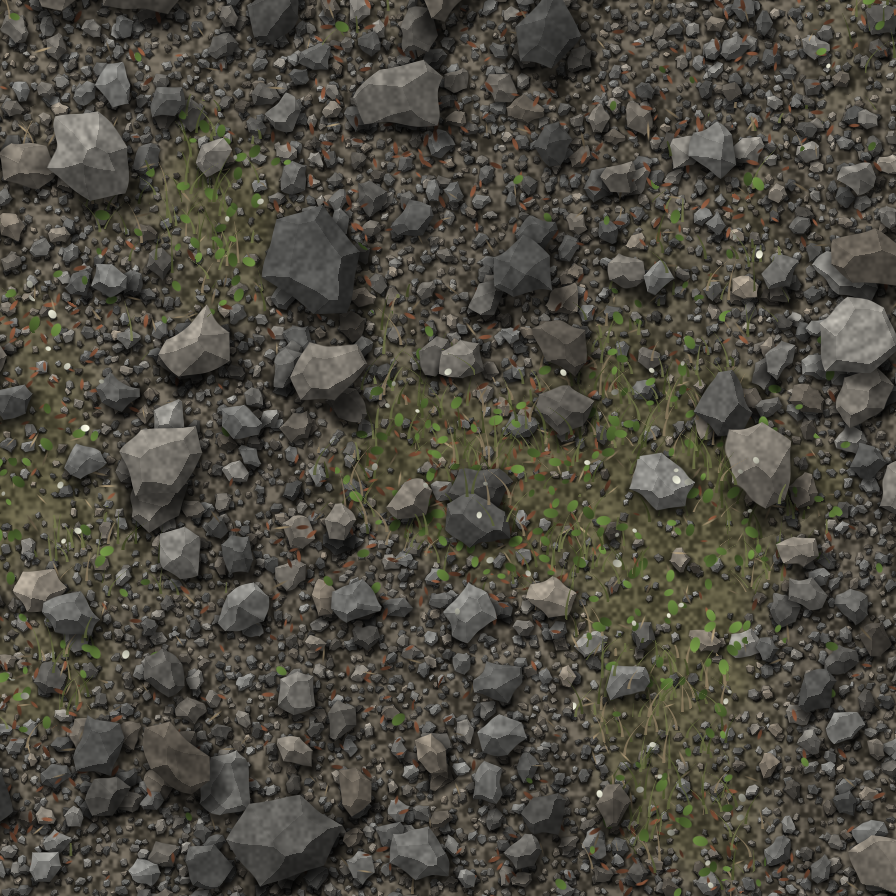
This texture is drawn by a WebGL 1 fragment shader. Its source:

```glsl
precision highp float;
// Stony hillside: soil, gravel and broken rocks with patches of grass, leaves and dry litter.
// Each rock is a convex solid cut by random planes and lit by facet; sizes are stacked small to
// large. Plants are curved blades and ellipses strewn on jittered grids where greenery is high.
uniform vec2 u_resolution;

const float TAU = 6.2831853;
const vec3 SOIL_DARK = vec3(0.19, 0.175, 0.145);
const vec3 SOIL_LIGHT = vec3(0.45, 0.42, 0.37);
const vec3 MOSS = vec3(0.31, 0.30, 0.19);
const vec3 GRASS_DARK = vec3(0.22, 0.25, 0.12);
const vec3 GRASS_LIGHT = vec3(0.44, 0.46, 0.29);
const vec3 STRAW = vec3(0.52, 0.46, 0.36);
const vec3 LEAF = vec3(0.33, 0.43, 0.20);
const vec3 RUST = vec3(0.43, 0.27, 0.19);
const vec3 PETAL = vec3(0.72, 0.72, 0.66);

// Random values and noise
vec3 hash3(vec2 p) {
  vec3 q = fract(p.xyx * vec3(0.1031, 0.1030, 0.0973));
  q += dot(q, q.yxz + 33.33);
  return fract((q.xxy + q.yzz) * q.zyx);
}
float noise(vec2 p) {
  vec2 i = floor(p), f = fract(p);
  f = f * f * (3.0 - 2.0 * f);
  return mix(mix(hash3(i).x, hash3(i + vec2(1.0, 0.0)).x, f.x),
             mix(hash3(i + vec2(0.0, 1.0)).x, hash3(i + 1.0).x, f.x), f.y);
}
float fbm(vec2 p) {
  float sum = 0.0, weight = 0.5;
  for (int k = 0; k < 4; k++) {
    sum += weight * noise(p);
    p = mat2(1.6, 1.2, -1.2, 1.6) * p + 7.3;
    weight *= 0.5;
  }
  return sum / 0.9375;
}
vec2 direction(float angle) { return vec2(cos(angle), sin(angle)); }

// Share of plants, strongest in a band below the middle
float greenery(vec2 p) {
  float band = 1.0 - smoothstep(0.0, 0.38, abs(p.y - 0.4));
  return smoothstep(0.5, 0.76, fbm(p * 4.0 + 3.0) + 0.14 * band);
}

// Outline distance in x, facet light in y
vec2 rockShape(vec2 q, float radius, vec2 key) {
  vec3 r = hash3(key + 41.0);
  vec2 tilt = (r.xy - 0.5) * 0.9;
  vec2 normal = -tilt;
  float height = radius * mix(0.25, 0.6, r.z) + dot(q, tilt);
  float edge = -10.0;
  for (int k = 0; k < 6; k++) {
    vec3 cut = hash3(key + float(k) * 13.0 + 71.0);
    float angle = (float(k) + 0.5 * cut.x) * TAU / 6.0 + r.z * 5.0;
    vec2 dir = direction(angle);
    float squash = mix(1.0, 0.68, abs(cos(angle - r.x * TAU)));
    float d = dot(q, dir) - radius * squash * mix(0.78, 1.05, cut.y);
    float steep = mix(0.5, 1.9, cut.z);
    edge = max(edge, d);
    if (-d * steep < height) { height = -d * steep; normal = dir * steep; }
  }
  float light = dot(normalize(vec3(normal, 1.0)), vec3(-0.3, 0.64, 0.70));
  return vec2(edge, light);
}

// One size of stones, laid row by row so that lower ones overlap
vec3 rocks(vec3 color, vec2 uv, float scale, float cover, float px, float seed) {
  vec2 rough = vec2(noise(uv * scale * 4.0), noise(uv * scale * 4.0 + 31.0)) - 0.5;
  vec2 g = uv * scale + rough * 0.09;
  float grain = 0.6 * noise(uv * 240.0 + seed) + 0.4 * fbm(uv * 55.0);
  for (int j = 0; j < 3; j++) for (int i = 0; i < 3; i++) {
    vec2 id = floor(g) + vec2(float(i) - 1.0, 1.0 - float(j));
    vec2 key = id + seed * 17.0;
    vec3 r = hash3(key), tone = hash3(key + 5.0);
    vec2 centre = id + 0.5 + 0.7 * (r.xy - 0.5);
    vec2 q = g - centre;
    float radius = mix(0.33, 0.6, r.z * r.z);
    if (length(q) > radius * 1.6) continue;
    if (tone.x > cover * (1.0 - 0.75 * greenery(centre / scale))) continue;
    vec2 shape = rockShape(q, radius, key);
    float shadow = shape.x + 0.11 * dot(q / radius, vec2(-0.35, 0.8));
    color *= mix(0.36, 1.0, smoothstep(-0.06, 0.15, shadow));
    vec2 along = direction(r.x * TAU);
    float strata = noise(vec2(dot(uv, along) * 35.0, dot(uv, vec2(-along.y, along.x)) * 130.0));
    vec3 tint = mix(vec3(0.99, 0.99, 0.965), vec3(1.07, 0.99, 0.88), tone.z * tone.z);
    vec3 stone = tint * mix(0.29, 0.53, tone.y) * (0.46 + 0.66 * max(shape.y, 0.0));
    stone *= 0.66 + 0.42 * grain + 0.28 * strata;
    float aa = px * scale;
    color = mix(color, stone, 1.0 - smoothstep(-aa, aa, shape.x));
  }
  return color;
}

// Scattered ellipses: leaves, litter and flowers
vec3 flecks(vec3 color, vec3 tint, vec2 uv, float scale, float amount, float slim, float px, float seed) {
  vec2 g = uv * scale;
  for (int j = -1; j <= 1; j++) for (int i = -1; i <= 1; i++) {
    vec2 id = floor(g) + vec2(float(i), float(j));
    vec3 r = hash3(id + seed * 19.0), s = hash3(id + seed * 19.0 + 7.0);
    vec2 q = g - id - r.xy, dir = direction(r.z * TAU);
    q = vec2(dot(q, dir), dot(q, vec2(-dir.y, dir.x)) / slim);
    float size = mix(0.22, 0.5, s.y), aa = px * scale / slim;
    float mask = (1.0 - smoothstep(-aa, aa, length(q) - size)) * step(s.x, amount);
    color = mix(color, tint * (0.65 + 0.6 * s.z + 0.25 * q.x), mask);
  }
  return color;
}

// Curved blades rising from jittered roots
vec3 blades(vec3 color, vec2 uv, float scale, float amount, float px, float seed) {
  vec2 g = uv * scale;
  for (int j = -1; j <= 0; j++) for (int i = -1; i <= 1; i++) {
    vec2 id = floor(g) + vec2(float(i), float(j));
    vec3 r = hash3(id + seed * 23.0), s = hash3(id + seed * 23.0 + 9.0);
    vec2 q = g - id - r.xy;
    float t = q.y / mix(0.45, 1.0, r.z);
    float d = abs(q.x - (s.x - 0.5) * 1.3 * t * t) - 0.034 * (1.0 - t);
    float aa = px * scale;
    float mask = (1.0 - smoothstep(-aa, aa, d)) * step(0.0, t) * step(t, 1.0) * step(s.y, amount);
    vec3 tint = mix(mix(GRASS_DARK, GRASS_LIGHT, s.z), STRAW, step(0.8, fract(s.z * 7.0)));
    color = mix(color, tint, mask * 0.85);
  }
  return color;
}

void main() {
  float px = 0.7 / min(u_resolution.x, u_resolution.y);
  vec2 uv = gl_FragCoord.xy / min(u_resolution.x, u_resolution.y);
  float green = greenery(uv);
  float clump = green * smoothstep(0.3, 0.65, noise(uv * 13.0 + 4.0));
  float litter = smoothstep(0.6, 0.8, noise(uv * 5.0 + 22.0)) * (0.3 + 0.7 * green);

  // Soil and gravel
  float crumbs = 0.5 * fbm(uv * 45.0) + 0.5 * noise(uv * 210.0);
  vec3 color = mix(SOIL_DARK, SOIL_LIGHT, smoothstep(0.2, 0.8, crumbs));
  color = mix(color, MOSS * (0.5 + crumbs), green * 0.6);
  color = rocks(color, uv, 88.0, 0.75, px, 1.0);
  color = rocks(color, uv, 47.0, 0.55, px, 2.0);
  color = rocks(color, uv, 26.0, 0.45, px, 3.0);

  // Low plants and litter
  color = flecks(color, RUST, uv, 70.0, 0.05 + 0.6 * litter, 0.35, px, 4.0);
  color = flecks(color, STRAW, uv, 60.0, 0.04 + 0.15 * green, 0.16, px, 5.0);
  for (int k = 0; k < 9; k++)
    color = blades(color, uv, 21.0, clump, px, 6.0 + float(k));
  color = flecks(color, LEAF, uv, 58.0, 0.015 + 0.33 * green, 0.65, px, 16.0);

  // Large rocks, then plants in front
  color = rocks(color, uv, 14.0, 0.42, px, 17.0);
  color = rocks(color, uv, 7.5, 0.3, px, 18.0);
  for (int k = 0; k < 3; k++)
    color = blades(color, uv, 19.0, clump * 0.6, px, 20.0 + float(k));
  color = flecks(color, PETAL, uv, 95.0, 0.025 * green, 0.8, px, 24.0);

  color *= 0.9 + 0.24 * fbm(uv * 3.0 + 9.0);
  gl_FragColor = vec4(color, 1.0);
}
```
